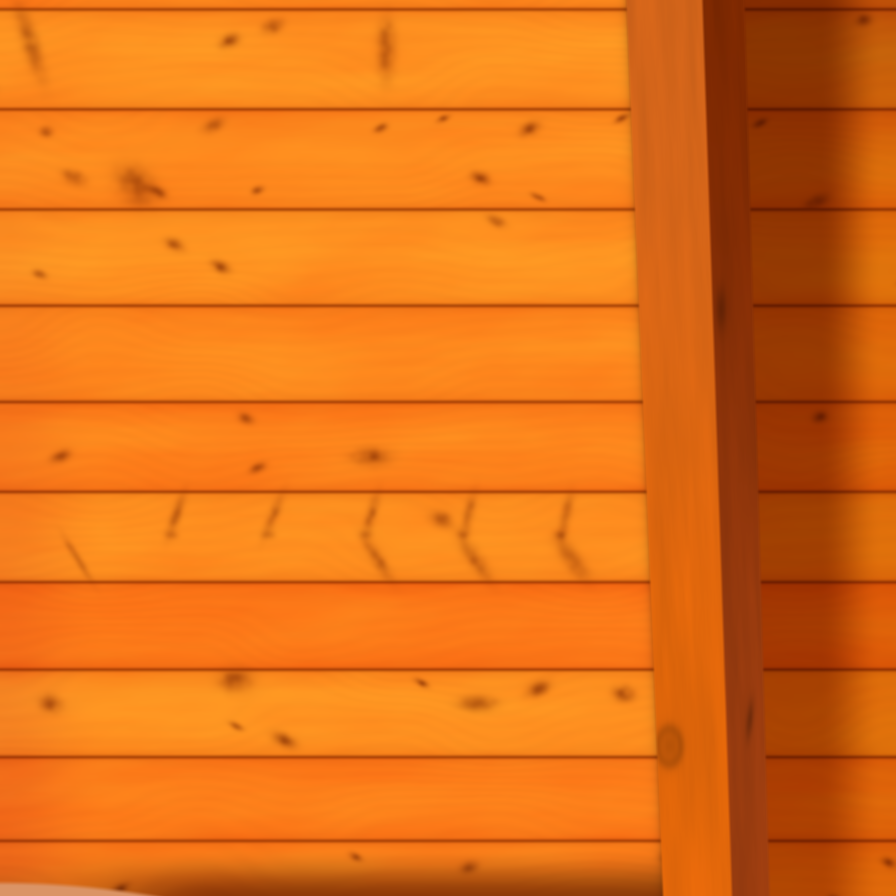
Give the GLSL for this texture, as a WebGL 2 fragment shader.

```glsl
#version 300 es
precision highp float;
// Warm pine ceiling boards crossed by an upright beam that casts a soft shadow.

uniform vec2 u_resolution;
out vec4 fragColor;

const vec3 GOLD = vec3(1.0, 0.595, 0.135);
const vec3 AMBER = vec3(0.985, 0.43, 0.08);
const vec3 KNOT = vec3(0.52, 0.18, 0.01);
const vec3 SEAM = vec3(0.55, 0.19, 0.0);
const vec3 BEAM_TOP = vec3(0.82, 0.39, 0.10);
const vec3 BEAM_LOW = vec3(0.88, 0.40, 0.04);
const vec3 SIDE_TOP = vec3(0.48, 0.155, 0.005);
const vec3 SIDE_LOW = vec3(0.60, 0.235, 0.06);
const vec3 PALE = vec3(0.86, 0.58, 0.40);

// Beam edges: x at the top, drift towards the bottom
const vec2 BEAM_LEFT = vec2(0.699, 0.041);
const vec2 BEAM_RIDGE = vec2(0.784, 0.033);
const vec2 BEAM_RIGHT = vec2(0.831, 0.028);
const float EDGE_SOFTNESS = 0.0022;
const float SEAM_WIDTH = 0.0023;
const float SEAM_STRENGTH = 0.62;
const float KNOT_STRENGTH = 0.55;
const float KNOT_CELL = 0.09;

// Lower edge, tone (amber to gold) and knot density of each board, top down
const int BOARDS = 11;
const float EDGE[BOARDS] = float[](0.0105, 0.122, 0.2338, 0.3412, 0.4486,
    0.549, 0.6497, 0.7474, 0.845, 0.9385, 1.03);
const float TONE[BOARDS] = float[](0.6, 0.8, 0.6, 0.82, 0.64,
    0.46, 0.78, 0.25, 0.82, 0.4, 0.5);
const float DENSITY[BOARDS] = float[](0.0, 0.12, 0.55, 0.3, 0.03,
    0.3, 0.04, 0.04, 0.2, 0.04, 0.35);

float hash(vec2 p) {
    vec3 q = fract(p.xyx * 0.1031);
    q += dot(q, q.yzx + 33.33);
    return fract((q.x + q.y) * q.z);
}

float noise(vec2 p) {
    vec2 i = floor(p), f = fract(p);
    f = f * f * (3.0 - 2.0 * f);
    return mix(mix(hash(i), hash(i + vec2(1, 0)), f.x),
               mix(hash(i + vec2(0, 1)), hash(i + vec2(1, 1)), f.x), f.y);
}

float fbm(vec2 p) {
    float sum = 0.0, gain = 0.5;
    for (int i = 0; i < 4; i++) {
        sum += gain * noise(p);
        p = p * 2.03 + 17.0;
        gain *= 0.5;
    }
    return sum;
}

// Soft ellipse whose long axis leans sideways by slant
float knot(vec2 d, vec2 size, float slant) {
    d.x -= slant * d.y;
    d /= size;
    return exp(-dot(d, d));
}

float scatteredKnots(vec2 p, int board, float top, float height) {
    float sum = 0.0, cell = floor(p.x / KNOT_CELL);
    for (int n = 0; n < 6; n++) {
        vec2 id = vec2(cell + float(n % 3 - 1), float(board * 2 + n / 3));
        float dice = hash(id + 71.0), size = mix(0.005, 0.010, hash(id + 9.0));
        vec2 at = vec2((id.x + hash(id + 3.0)) * KNOT_CELL,
            top + height * (float(n / 3) * 0.5 + 0.08 + 0.34 * hash(id + 31.0)));
        float slant = 1.6 * hash(id + 53.0) - 0.8;
        sum += step(dice, DENSITY[board]) * knot(p - at, size * vec2(1.1, 0.85), slant);
    }
    return sum;
}

// Regular row of slanted branch marks on one board
float branchMarks(vec2 p) {
    float sum = 0.0;
    for (int i = 0; i < 5; i++) {
        float x = 0.197 + 0.1087 * float(i), r = hash(vec2(i, 5));
        sum += 0.7 * knot(p - vec2(x, 0.574), vec2(0.006, 0.021), -0.2 - 0.4 * r);
        sum += 0.5 * knot(p - vec2(x - 0.006, 0.597), vec2(0.007, 0.005), 0.0);
        sum += (i == 1 ? 0.0 : 0.75) * knot(p - vec2(x + (i == 0 ? -0.11 : 0.007), 0.624),
            vec2(0.005 + 0.0015 * float(i), 0.021), 0.6);
    }
    return sum;
}

float largeKnots(vec2 p) {
    return knot(p - vec2(0.152, 0.207), vec2(0.018, 0.020), 0.3)
        + knot(p - vec2(0.431, 0.054), vec2(0.009, 0.028), 0.0)
        + 0.8 * knot(p - vec2(0.034, 0.048), vec2(0.009, 0.035), 0.3)
        + knot(p - vec2(0.415, 0.510), vec2(0.019, 0.009), 0.0)
        + knot(p - vec2(0.263, 0.759), vec2(0.016, 0.012), 0.0)
        + knot(p - vec2(0.533, 0.785), vec2(0.018, 0.008), 0.0);
}

vec3 boards(vec2 p) {
    int board = 0;
    float seam = 1.0;
    for (int i = 0; i < BOARDS - 1; i++) {
        board += int(p.y > EDGE[i]);
        seam = min(seam, abs(p.y - EDGE[i]));
    }
    float top = board > 0 ? EDGE[board - 1] : -0.1, height = EDGE[board] - top;
    // Broad mottling, streaks and faint wavy growth lines
    float shift = float(board) * 13.7;
    float mottle = fbm(vec2(p.x * 9.0 + p.y * 8.0, p.y * 22.0) + shift) - 0.47;
    float streak = fbm(vec2(p.x * 3.0, p.y * 34.0) + shift) - 0.47;
    float rings = sin(p.y * 420.0 + 26.0 * noise(vec2(p.x * 9.0, p.y * 14.0 + shift)));
    float center = 1.0 - abs(2.0 * (p.y - top) / height - 1.0);
    vec3 color = mix(AMBER, GOLD, TONE[board] + 0.45 * (streak + mottle) + 0.16 * center - 0.08);
    color *= 1.0 + 0.006 * rings;
    float marks = scatteredKnots(p, board, top, height) + largeKnots(p) + branchMarks(p);
    color = mix(color, KNOT, min(KNOT_STRENGTH * marks, 0.8) * (0.7 + 0.6 * noise(p * 110.0)));
    color *= 1.0 - vec3(0.05, 0.13, 0.2) * exp(-seam / 0.007);
    return mix(color, SEAM, SEAM_STRENGTH * exp(-seam * seam / (SEAM_WIDTH * SEAM_WIDTH)));
}

vec3 lighting(vec3 color, vec2 p, float right) {
    // Warm falloff at the left, darkness along the bottom
    float beyond = smoothstep(-0.004, 0.0, p.x - right);
    color *= 1.0 - vec3(0.05, 0.16, 0.0) * (1.0 - smoothstep(0.0, 0.12, p.x)) * p.y;
    float low = smoothstep(0.945, 1.005, p.y) * mix(0.35, 1.0, smoothstep(0.05, 0.25, p.x));
    color *= 1.0 - vec3(0.45, 0.58, 0.75) * low * (1.0 - beyond);
    // Shadow beside the beam, opening towards the right rim
    vec3 dark = mix(vec3(0.53, 0.34, 0.04), vec3(0.70, 0.52, 0.08), p.y);
    vec3 lit = mix(vec3(0.76, 0.62, 0.3), vec3(0.88, 0.78, 0.35), smoothstep(0.0, 0.25, p.y));
    vec3 shade = mix(dark, lit, smoothstep(0.915, 0.985, p.x));
    return color * mix(vec3(1), shade, beyond);
}

void main() {
    vec2 p = gl_FragCoord.xy / u_resolution;
    p.y = 1.0 - p.y;
    float soft = max(EDGE_SOFTNESS, 1.0 / u_resolution.x);
    float left = BEAM_LEFT.x + BEAM_LEFT.y * p.y;
    float ridge = BEAM_RIDGE.x + BEAM_RIDGE.y * p.y;
    float right = BEAM_RIGHT.x + BEAM_RIGHT.y * p.y;
    vec3 color = lighting(boards(p), p, right);
    color *= 1.0 - 0.2 * exp(-abs(p.x - left) / 0.004);

    // Beam faces with upright grain
    float grain = fbm(vec2((p.x - left) * 70.0, p.y * 6.0)) - 0.47;
    vec3 face = mix(BEAM_TOP, BEAM_LOW, smoothstep(0.1, 0.8, p.y)) * (1.0 + 0.14 * grain);
    float ring = length((p - vec2(0.747, 0.833)) / vec2(0.013, 0.020));
    face *= 1.0 - 0.18 * exp(-ring * ring) - 0.12 * exp(-pow((ring - 1.0) * 3.0, 2.0));
    vec3 side = mix(SIDE_TOP, SIDE_LOW, smoothstep(0.0, 0.9, p.y)) * (1.0 + 0.2 * grain);
    side *= 1.0 - 0.25 * knot(p - vec2(0.805, 0.345), vec2(0.006, 0.024), 0.0);
    side *= 1.0 - 0.25 * knot(p - vec2(0.837, 0.803), vec2(0.004, 0.022), -0.1);
    vec3 beam = mix(face, side, smoothstep(-soft, soft, p.x - ridge));
    float cover = smoothstep(-soft, soft, p.x - left) * smoothstep(-soft, soft, right - p.x);
    color = mix(color, beam, cover);

    // Pale rounded rim in the lower left corner
    float rim = p.y - 0.985 - 0.5 * p.x * p.x;
    color = mix(color, PALE, smoothstep(-0.003, 0.004, rim));
    fragColor = vec4(clamp(color, 0.0, 1.0), 1.0);
}
```
